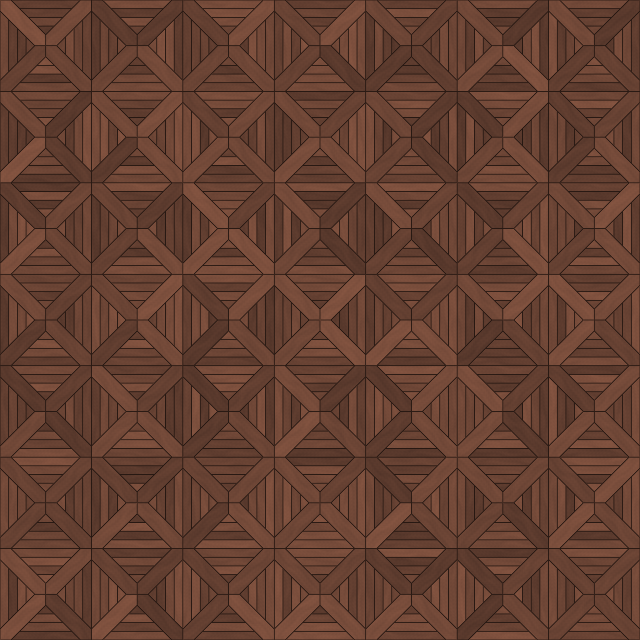
A WebGL 2 fragment shader for this texture:

```glsl
#version 300 es
precision highp float;

#define TILES 7.0
#define BEAM 0.12
#define PLANK 0.095
#define SEAM_HALF 0.0048
#define SEAM_DEPTH 0.92
#define GRAIN 0.13
#define DARK_WOOD vec3(0.325, 0.208, 0.162)
#define LIGHT_WOOD vec3(0.515, 0.328, 0.252)
#define SEAM_COLOR vec3(0.13, 0.08, 0.06)

uniform vec2 u_resolution;
out vec4 fragColor;

float hash(vec3 p) {
    p = fract(p * vec3(0.1031, 0.1137, 0.0973));
    p += dot(p, p.yzx + 33.33);
    return fract((p.x + p.y) * p.z);
}

// Layered sines: wavy streaks along the board, crossed by faint pores.
float woodGrain(float along, float across, float seed) {
    float phase = seed * 60.0;
    float bend = sin(along * 9.0 + phase) + 0.5 * sin(along * 21.0 - phase);
    float streak = sin(across * 55.0 + 2.0 * bend + phase);
    float fine = sin(across * 135.0 + 1.5 * bend + along * 8.0);
    float cloud = sin(along * 13.0 + across * 24.0 + phase * 1.7);
    float pores = sin(along * 150.0 + 2.0 * streak) * sin(across * 110.0 + phase);
    return 0.35 * streak + 0.25 * fine + 0.3 * cloud + 0.3 * pores;
}

void main() {
    float canvas = min(u_resolution.x, u_resolution.y);
    vec2 p = gl_FragCoord.xy / canvas * TILES;
    float pixel = TILES / canvas;
    vec2 cell = floor(p);
    vec2 q = fract(p) - 0.5;
    vec2 a = abs(q);
    float outer = max(a.x, a.y);
    float inner = min(a.x, a.y);
    float offDiagonal = outer - inner;
    float edge = 0.5 - outer;

    float seam = min(edge, abs(offDiagonal - BEAM) * 0.7071);
    float along, across, part;

    if (offDiagonal < BEAM) {
        // Four diagonal beams, mitred at the tile centre
        vec2 side = step(0.0, q);
        vec2 direction = (side * 2.0 - 1.0) * 0.7071;
        along = dot(q, direction);
        across = dot(q, vec2(-direction.y, direction.x));
        part = side.x + 2.0 * side.y;
        seam = min(seam, inner);
    } else {
        // Triangles filled with planks parallel to the tile edge
        bool horizontal = a.y > a.x;
        along = horizontal ? q.x : q.y;
        across = horizontal ? q.y : q.x;
        float row = floor(edge / PLANK);
        part = 10.0 + row + 10.0 * step(0.0, across) + (horizontal ? 20.0 : 0.0);
        seam = min(seam, abs(edge - round(edge / PLANK) * PLANK));
    }

    // Each board gets its own tone and grain
    float seed = hash(vec3(cell + 3.0, part + 7.0));
    float tone = mix(0.1, 0.92, hash(vec3(cell.yx + 19.0, part + 41.0)));
    tone += GRAIN * woodGrain(along, across, seed);
    vec3 color = mix(DARK_WOOD, LIGHT_WOOD, tone);

    // Thin dark seams
    float line = 1.0 - smoothstep(SEAM_HALF - 0.5 * pixel, SEAM_HALF + 0.5 * pixel, seam);
    color = mix(color, SEAM_COLOR, SEAM_DEPTH * line);
    fragColor = vec4(color, 1.0);
}
```
